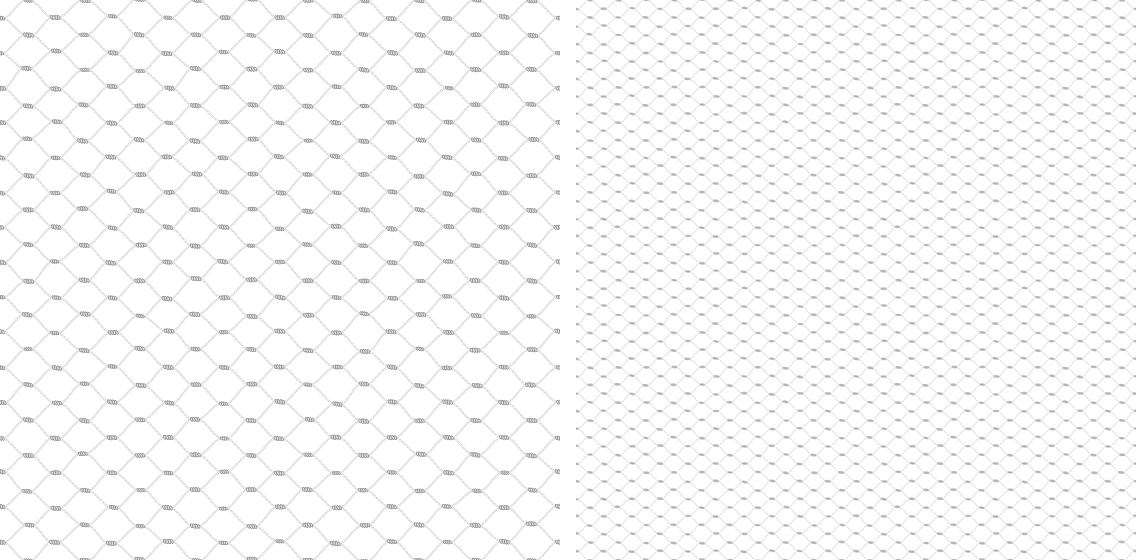
Left, the tile; right, the same tile 2 across and 2 down.
Reproduce this pattern procedurally as a Shadertoy shader.

```glsl
// Knotted rope net on white: a staggered lattice of coiled knots joined by S-curved twisted cords.
// Each half-cell holds one cord between two jittered knots; hashes use wrapped lattice ids,
// so the net tiles on all sides.

const vec2 REPEATS = vec2(10.0, 16.0);      // meshes across and down
const vec2 KNOT_JITTER = vec2(0.0032, 0.0030);
const vec2 SIZE_RANGE = vec2(0.98, 0.78);   // common and rare knot size
const float KNOT_HALF_LENGTH = 0.0085;
const float TILT_RANGE = 0.12;
const float TILT_MEAN = -0.04;
const int COILS = 4;
const float COIL_STEP = 0.0044;
const vec2 COIL_RADII = vec2(0.0026, 0.0047);
const float COIL_SLANT = 0.30;
const float OUTLINE = 0.00045;              // half width of coil outline
const float OUTLINE_STRENGTH = 0.75;
const float CORD_RADIUS = 0.00155;
const float CORD_BEND = 0.72;               // 0 straight, 1 full S-curve
const float TWIST_PITCH = 0.0036;

const vec3 BACKGROUND = vec3(1.0);
const vec3 CORD_LIGHT = vec3(0.94);
const vec3 CORD_EDGE = vec3(0.80);
const vec3 COIL_LIGHT = vec3(0.88);
const vec3 COIL_SHADE = vec3(0.70);
const vec3 COIL_LINE = vec3(0.48);

struct Knot { vec2 center; float size; float tilt; };

vec4 hash4(vec2 p) {
    vec4 q = fract(p.xyxy * vec4(0.1031, 0.1030, 0.0973, 0.1099));
    q += dot(q, q.wzxy + 33.33);
    return fract((q.xxyz + q.yzzw) * q.zywx);
}

float coverage(float d, float pixel) {
    return clamp(0.5 - d / pixel, 0.0, 1.0);
}

// Lattice ids count half-meshes; knots sit where column + row is odd.
bool isKnot(vec2 id) {
    return mod(id.x + id.y, 2.0) > 0.5;
}

Knot knotAt(vec2 id) {
    vec2 lattice = 2.0 * REPEATS;
    vec2 wrapped = mod(id, lattice);
    vec4 a = hash4(wrapped + 3.7);
    vec4 b = hash4(wrapped + 61.3);
    vec2 offset = (a.xy + b.xy - 1.0) * KNOT_JITTER;
    float size = mix(SIZE_RANGE.x, SIZE_RANGE.y, a.z * a.z);
    float tilt = (a.w + b.w - 1.0) * TILT_RANGE + TILT_MEAN;
    return Knot(id / lattice + offset, size, tilt);
}

vec2 knotAxis(Knot k) {
    return vec2(cos(k.tilt), sin(k.tilt));
}

// Cord crossing one half-cell, from the right end of one knot to the left end of the next.
void drawCord(inout vec3 color, vec2 p, vec2 cell, float pixel) {
    float rise = isKnot(cell) ? 1.0 : 0.0;
    Knot left = knotAt(cell + vec2(0.0, 1.0 - rise));
    Knot right = knotAt(cell + vec2(1.0, rise));
    vec2 start = left.center + knotAxis(left) * left.size * KNOT_HALF_LENGTH * 0.8;
    vec2 end = right.center - knotAxis(right) * right.size * KNOT_HALF_LENGTH * 0.8;
    vec2 span = end - start;

    float along = (p.x - start.x) / span.x;
    float t = clamp(along, 0.0, 1.0);
    float curve = mix(t, t * t * (3.0 - 2.0 * t), CORD_BEND);
    float slope = span.y / span.x * mix(1.0, 6.0 * t * (1.0 - t), CORD_BEND);
    float side = (p.y - start.y - span.y * curve) / sqrt(1.0 + slope * slope);
    float d = length(vec2(side, (along - t) * span.x)) - CORD_RADIUS;

    // Twisted strands: slanted light and dark beads, stronger near the edges
    float v = side / CORD_RADIUS;
    float twist = 0.5 + 0.5 * sin(6.2832 * (t * length(span) / TWIST_PITCH + 0.35 * v));
    float edge = smoothstep(0.2, 0.9, abs(v));
    float shade = clamp(edge * (0.5 + 0.5 * twist) + 0.35 * twist, 0.0, 1.0);
    color = mix(color, mix(CORD_LIGHT, CORD_EDGE, shade), coverage(d, pixel));
}

// Row of slanted oval coils with soft dark outlines.
void drawKnot(inout vec3 color, vec2 p, Knot k, float pixel) {
    vec2 axis = knotAxis(k);
    vec2 q = p - k.center;
    q = vec2(dot(q, axis), dot(q, vec2(-axis.y, axis.x))) / k.size;
    q.x += COIL_SLANT * q.y;
    for (int i = 0; i < COILS; i++) {
        float slot = float(i) - 0.5 * float(COILS - 1);
        vec2 c = q - vec2(slot * COIL_STEP, 0.0);
        vec2 radii = COIL_RADII * vec2(1.0, 1.0 - 0.06 * slot * slot);
        float level = length(c / radii);
        float d = level * (level - 1.0) / max(length(c / (radii * radii)), 1e-4) * k.size;
        vec3 fill = mix(COIL_LIGHT, COIL_SHADE, smoothstep(0.2, 1.0, level));
        color = mix(color, fill, coverage(d, pixel));
        float line = coverage(abs(d + OUTLINE) - OUTLINE, pixel);
        color = mix(color, COIL_LINE, OUTLINE_STRENGTH * line);
    }
}

void mainImage(out vec4 fragColor, in vec2 fragCoord) {
    vec2 p = fragCoord / iResolution.xy;
    float pixel = 1.0 / min(iResolution.x, iResolution.y);
    vec2 base = floor(p * 2.0 * REPEATS);
    vec3 color = BACKGROUND;

    // Cords below
    for (int j = -1; j <= 1; j++)
        for (int i = -1; i <= 1; i++)
            drawCord(color, p, base + vec2(i, j), pixel);

    // Knots above
    for (int j = -1; j <= 2; j++)
        for (int i = -1; i <= 2; i++) {
            vec2 id = base + vec2(i, j);
            if (isKnot(id)) drawKnot(color, p, knotAt(id), pixel);
        }
    fragColor = vec4(color, 1.0);
}
```
